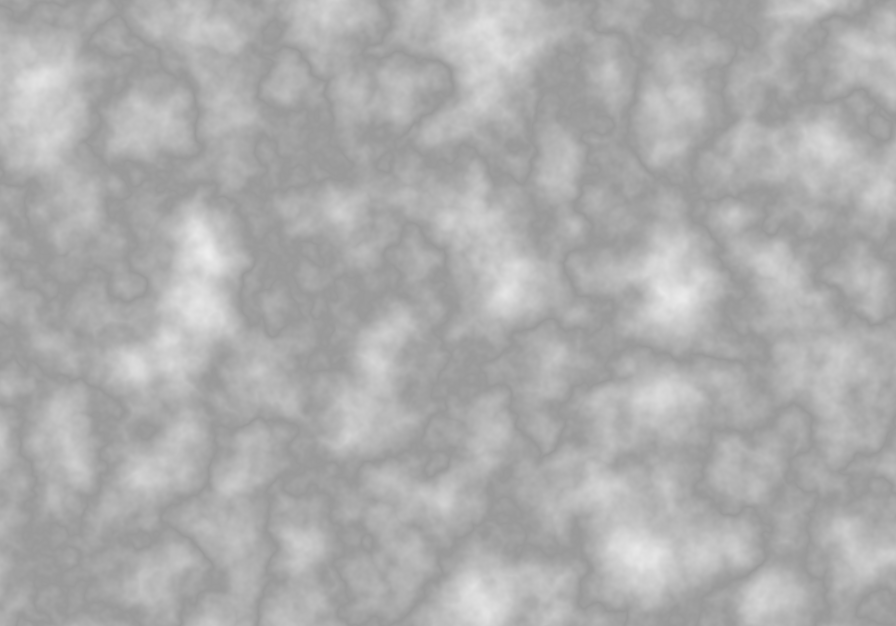
Write a Shadertoy shader that draws this texture.

```glsl
const float CELLS_PER_HEIGHT = 4.0;   // size of the broad clouds
const int   CLOUD_OCTAVES = 6;
const int   WISP_OCTAVES = 4;
const float WISP_SCALE = 2.3;         // wisps are finer than clouds
const float WISP_STRENGTH = 0.3;
const float WISP_MEAN = 0.19;         // keeps the wisps from shifting the balance
const float VEIN_SOFTNESS = 0.012;
const float VEIN_GREY = 0.6;
const float CONTRAST = 0.43;
const vec2  CLOUD_ORIGIN = vec2(17.3, 41.7);
const vec2  WISP_ORIGIN = vec2(83.1, 29.4);
const vec2  OCTAVE_SHIFT = vec2(11.37, 7.61);
const mat2  OCTAVE_TURN = mat2(0.8, 0.6, -0.6, 0.8);

// Integer hash giving a unit gradient for each lattice point
vec2 latticeGradient(ivec2 cell) {
    uvec2 h = uvec2(cell) * uvec2(1597u, 3571u) + uvec2(7919u, 104729u);
    h = h * 1664525u + 1013904223u;
    h.x += h.y * 1664525u;
    h.y += h.x * 1664525u;
    h ^= h >> 16u;
    h.x += h.y * 1664525u;
    h.y += h.x * 1664525u;
    h ^= h >> 16u;
    vec2 direction = vec2(h & 65535u) / 32767.5 - 1.0;
    return normalize(direction + 0.00001);
}

float cornerSlope(ivec2 cell, vec2 local, ivec2 corner) {
    return dot(latticeGradient(cell + corner), local - vec2(corner));
}

float gradientNoise(vec2 p) {
    ivec2 cell = ivec2(floor(p));
    vec2 f = fract(p);
    vec2 fade = f * f * f * (f * (f * 6.0 - 15.0) + 10.0);
    float low = mix(cornerSlope(cell, f, ivec2(0, 0)),
                    cornerSlope(cell, f, ivec2(1, 0)), fade.x);
    float high = mix(cornerSlope(cell, f, ivec2(0, 1)),
                     cornerSlope(cell, f, ivec2(1, 1)), fade.x);
    return mix(low, high, fade.y);
}

float fractalNoise(vec2 p, int octaves) {
    float sum = 0.0;
    float amplitude = 1.0;
    for (int i = 0; i < octaves; i++) {
        sum += amplitude * gradientNoise(p);
        p = OCTAVE_TURN * p * 2.0 + OCTAVE_SHIFT;
        amplitude *= 0.5;
    }
    return sum;
}

// Absolute value with a slightly rounded crease
float softFold(float x) {
    return sqrt(x * x + VEIN_SOFTNESS * VEIN_SOFTNESS);
}

void mainImage(out vec4 fragColor, in vec2 fragCoord) {
    vec2 p = fragCoord / iResolution.y * CELLS_PER_HEIGHT;

    // Signed clouds carrying thin folded wisps
    float clouds = fractalNoise(p + CLOUD_ORIGIN, CLOUD_OCTAVES);
    float wisps = softFold(fractalNoise(p * WISP_SCALE + WISP_ORIGIN, WISP_OCTAVES));
    float field = clouds - WISP_STRENGTH * (wisps - WISP_MEAN);

    // Folding the field at zero leaves dark veins between pale clouds
    float grey = VEIN_GREY + CONTRAST * softFold(field);
    fragColor = vec4(vec3(grey), 1.0);
}
```
